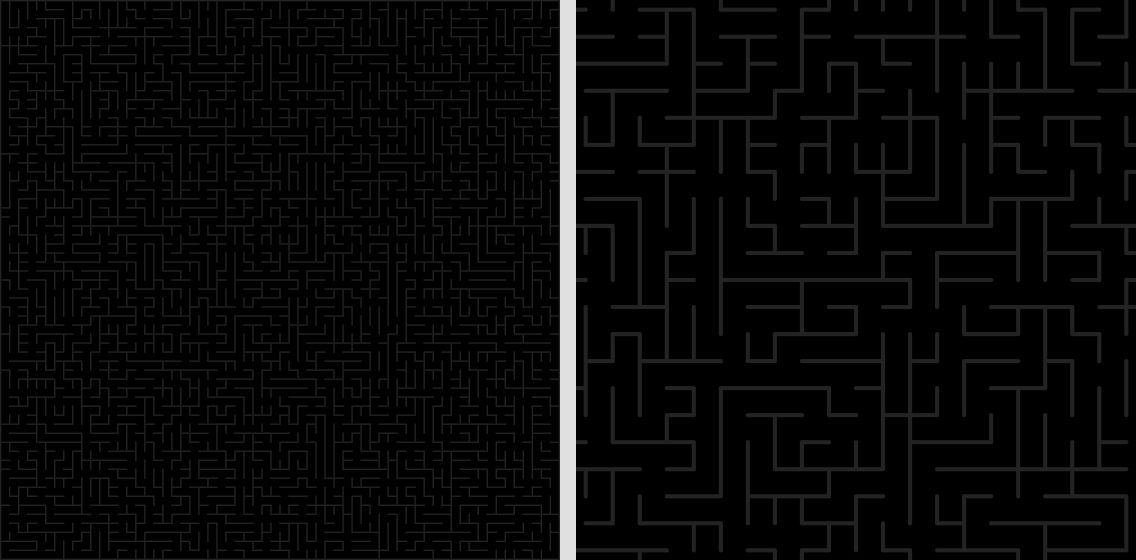
Left: the whole. Right: its middle third, enlarged.
Give the GLSL for this pattern, as a three.js fragment shader.

```glsl
varying vec2 vUv;

const float CELLS = 62.0;

float hash(vec2 p) {
  vec3 q = fract(vec3(p.xyx) * vec3(0.1031, 0.1030, 0.0973));
  q += dot(q, q.yzx + 33.33);
  return fract((q.x + q.y) * q.z);
}

// One of the four axis directions, k counted in quarter turns
vec2 direction(float k) {
  k = mod(k, 4.0);
  float side = k < 2.0 ? 1.0 : -1.0;
  return mod(k, 2.0) < 0.5 ? vec2(side, 0.0) : vec2(0.0, side);
}

bool onBorder(vec2 v) {
  return any(lessThan(v, vec2(0.5))) || any(greaterThan(v, vec2(CELLS - 0.5)));
}

// Free random choice of a grid post; border posts grow nothing
vec2 randomPick(vec2 v) {
  return onBorder(v) ? vec2(0.0) : direction(floor(hash(v + 17.0) * 4.0));
}

// Wall grown by a post: odd posts choose freely, even posts avoid
// doubling a neighbour's wall or closing a single cell
vec2 grownWall(vec2 v) {
  vec2 first = randomPick(v);
  if (onBorder(v) || mod(v.x + v.y, 2.0) > 0.5) return first;
  float start = floor(hash(v + 17.0) * 4.0);
  float turn = hash(v + 91.0) < 0.5 ? 1.0 : 3.0;
  for (int i = 0; i < 4; i++) {
    vec2 d = direction(start + turn * float(i));
    vec2 next = randomPick(v + d);
    bool doubled = next == -d;
    bool closesCell = next != vec2(0.0) && randomPick(v + next) == -next;
    if (!doubled && !closesCell) return d;
  }
  return vec2(0.0);
}

float segmentDistance(vec2 p, vec2 d) {
  return length(p - d * clamp(dot(p, d), 0.0, 1.0));
}

void main() {
  vec2 p = (vUv - 0.0012) / 0.9976 * CELLS;
  float pixel = max(fwidth(p.x), 0.0001);
  vec2 post = clamp(floor(p + 0.5), 0.0, CELLS);
  vec2 local = p - post;

  // Outer frame
  vec2 edge = min(abs(p), abs(p - CELLS));
  float dist = min(edge.x, edge.y);

  // Walls leaving the nearest post, grown from either end
  vec2 own = grownWall(post);
  for (int i = 0; i < 4; i++) {
    vec2 d = direction(float(i));
    if (own == d || grownWall(post + d) == -d) {
      dist = min(dist, segmentDistance(local, d));
    }
  }

  float wall = clamp(0.5 + (0.076 - dist) / pixel, 0.0, 1.0);
  gl_FragColor = vec4(vec3(0.136) * wall, 1.0);
}
```
